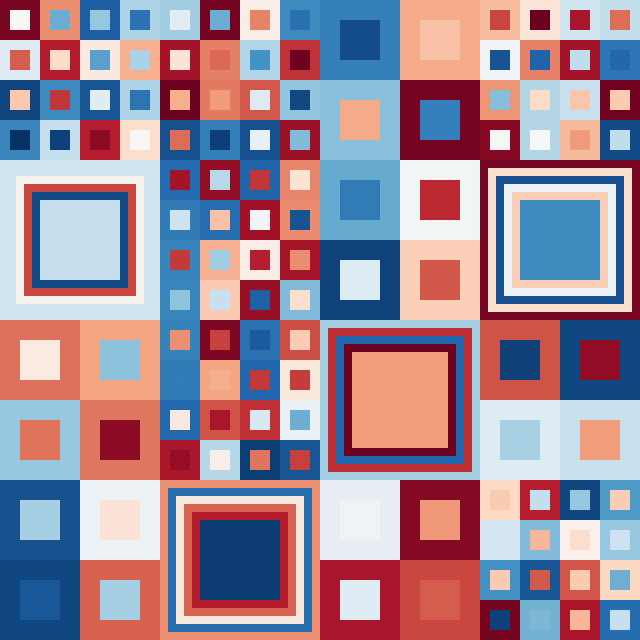
This pattern is drawn by a WebGL 1 fragment shader. Its source:

```glsl
precision highp float;
// A four by four quilt of blocks: each is either one set of nested square rings
// or a grid of small cells holding a half-width square. Tones run along a
// red-white-blue ramp, fixed for the rings and hashed for the cells.

uniform vec2 u_resolution;

const float BLOCKS = 4.0;      // blocks across and down
const float RING_WIDTH = 0.05; // ring width as a share of the block
const float LAST_BAND = 5.0;   // index of the solid centre of the rings
const float CELL_INSET = 0.25; // margin around the square inside a cell
const int SAMPLES = 4;         // samples per pixel side for smooth edges

// Hash without sine: 0 to 1 from a cell position.
float hash(vec2 p) {
  vec3 q = fract(vec3(p.xyx) * 0.1031);
  q += dot(q, q.yzx + 33.33);
  return fract((q.x + q.y) * q.z);
}

// Blend in the next ramp colour once the tone passes a stop.
vec3 blendStop(vec3 base, vec3 next, float tone, float stop) {
  return mix(base, next, clamp(tone - stop, 0.0, 1.0));
}

// Diverging ramp: 0 is dark red, 5 is near white, 10 is navy.
vec3 ramp(float tone) {
  vec3 c = vec3(0.404, 0.0, 0.122);
  c = blendStop(c, vec3(0.698, 0.094, 0.169), tone, 0.0);
  c = blendStop(c, vec3(0.839, 0.376, 0.302), tone, 1.0);
  c = blendStop(c, vec3(0.957, 0.647, 0.510), tone, 2.0);
  c = blendStop(c, vec3(0.992, 0.859, 0.780), tone, 3.0);
  c = blendStop(c, vec3(0.969, 0.969, 0.969), tone, 4.0);
  c = blendStop(c, vec3(0.820, 0.898, 0.941), tone, 5.0);
  c = blendStop(c, vec3(0.573, 0.773, 0.871), tone, 6.0);
  c = blendStop(c, vec3(0.263, 0.576, 0.765), tone, 7.0);
  c = blendStop(c, vec3(0.129, 0.400, 0.674), tone, 8.0);
  return blendStop(c, vec3(0.020, 0.188, 0.380), tone, 9.0);
}

// Component of a row at a column from 0 to 3.
float pick(vec4 row, float column) {
  return column < 0.5 ? row.x : column < 1.5 ? row.y : column < 2.5 ? row.z : row.w;
}

// Cells along one side of a block; 1 marks a ring block.
float blockDivisions(vec2 block) {
  vec4 row = vec4(4.0, 4.0, 2.0, 4.0);
  if (block.y < 0.5) row = vec4(2.0, 1.0, 2.0, 4.0);
  else if (block.y < 1.5) row = vec4(2.0, 4.0, 1.0, 2.0);
  else if (block.y < 2.5) row = vec4(1.0, 4.0, 2.0, 1.0);
  return pick(row, block.x);
}

// Distance from a point in the unit square to its nearest side.
float edgeDistance(vec2 p) {
  vec2 d = min(p, 1.0 - p);
  return min(d.x, d.y);
}

// Tone of a ring band, counted inward; each column holds one ring block.
float ringTone(float band, float column) {
  vec4 tones = vec4(6.2, 9.8, 2.9, 8.2);
  if (band < 0.5) tones = vec4(6.0, 2.7, 6.7, 0.2);
  else if (band < 1.5) tones = vec4(6.0, 8.8, 1.3, 4.2);
  else if (band < 2.5) tones = vec4(4.8, 4.5, 9.0, 9.4);
  else if (band < 3.5) tones = vec4(1.65, 2.05, 0.05, 5.3);
  else if (band < 4.5) tones = vec4(9.5, 1.05, 2.9, 3.8);
  return pick(tones, column);
}

// Hashed tone of a cell, with another hash for its inner square.
float cellTone(vec2 cell, float divisions, float inner) {
  return 10.0 * hash(cell + vec2(37.0 * divisions, 61.0 * inner) + 5.0);
}

// Colour at a point measured in blocks.
vec3 quilt(vec2 p) {
  vec2 block = mod(floor(p), BLOCKS);
  vec2 local = fract(p);
  float divisions = blockDivisions(block);
  if (divisions < 1.5) {
    float band = min(floor(edgeDistance(local) / RING_WIDTH), LAST_BAND);
    return ramp(ringTone(band, block.x));
  }
  vec2 grid = local * divisions;
  vec2 cell = block * divisions + floor(grid);
  float inner = step(CELL_INSET, edgeDistance(fract(grid)));
  return ramp(cellTone(cell, divisions, inner));
}

void main() {
  float blockScale = BLOCKS / min(u_resolution.x, u_resolution.y);
  vec2 corner = gl_FragCoord.xy - 0.5;
  float side = float(SAMPLES);
  vec3 sum = vec3(0.0);
  // Average a grid of samples over the pixel.
  for (int y = 0; y < SAMPLES; y++) {
    for (int x = 0; x < SAMPLES; x++) {
      vec2 offset = (vec2(float(x), float(y)) + 0.5) / side;
      sum += quilt((corner + offset) * blockScale);
    }
  }
  gl_FragColor = vec4(sum / (side * side), 1.0);
}
```
